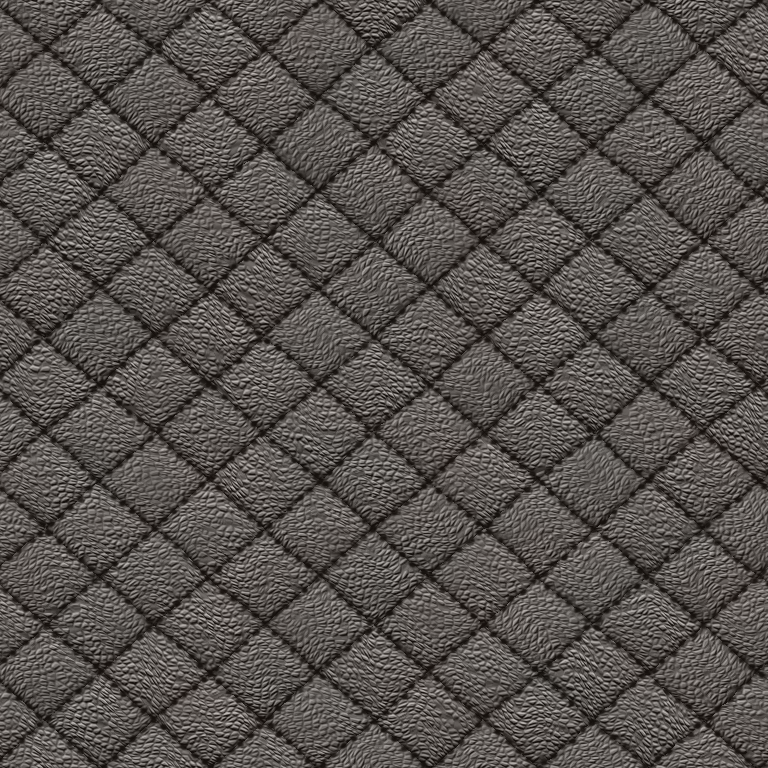
Reproduce this texture procedurally as a Shadertoy shader.

```glsl
// Quilted dark leather: diamond pads, pinched seams, stitch holes and creased grain.

const vec2 REPEATS = vec2(7.0, 8.0);       // diamonds across and down
const vec2 LATTICE_SHIFT = vec2(0.41, 0.49);
const float STITCHES_PER_SIDE = 5.5;
const vec2 GRAIN_SCALE = vec2(100.0, 190.0);
const vec3 WARM_TINT = vec3(0.0, -0.020, -0.034);

vec2 hash2(vec2 p) {
    p = vec2(dot(p, vec2(127.1, 311.7)), dot(p, vec2(269.5, 183.3)));
    return fract(sin(p) * 43758.5);
}

mat2 rotation(float angle) {
    float c = cos(angle), s = sin(angle);
    return mat2(c, s, -s, c);
}

// Distances to the nearest and second nearest scattered points.
vec2 cellular(vec2 p) {
    vec2 cell = floor(p), f = p - cell;
    vec2 nearest = vec2(9.0);
    for (int y = -1; y <= 1; y++) {
        for (int x = -1; x <= 1; x++) {
            vec2 o = vec2(x, y);
            float d = length(o + hash2(cell + o) - f);
            nearest = d < nearest.x ? vec2(d, nearest.x)
                                    : vec2(nearest.x, min(nearest.y, d));
        }
    }
    return nearest;
}

// Smooth large-scale variation, about -1 to 1.
float layeredSines(vec2 p) {
    float sum = 0.0, amplitude = 0.55;
    for (int i = 0; i < 4; i++) {
        sum += amplitude * sin(p.x + 1.7 * sin(p.y)) * cos(p.y + 0.8);
        p = rotation(0.9) * p * 1.8 + 2.3;
        amplitude *= 0.6;
    }
    return sum;
}

// Pebbles separated by creases, with long folds running across them.
float grainHeight(vec2 p) {
    vec2 d = cellular(p);
    float fold = sin(p.y * 2.6 + 1.6 * sin(p.x * 0.7) + sin(p.x * 0.31 + p.y * 0.5));
    return smoothstep(0.0, 0.6, d.y - d.x) + 0.25 * fold;
}

// Light and dark sides of the grain, lit from above; seed varies each pad.
float grainRelief(vec2 uv, vec2 seed) {
    vec2 p = rotation((seed.x - 0.5) * 0.8) * uv;
    p.y += 0.007 * sin(p.x * 42.0 + seed.y * 6.3)
         + 0.003 * sin(p.x * 97.0 + p.y * 60.0);
    p = p * GRAIN_SCALE + seed * 50.0;
    float height = grainHeight(p);
    float slope = height - grainHeight(p + vec2(-0.12, 0.45));
    return slope + 0.35 * (height - 0.5);
}

// Soft hole repeated along a seam; the distance across is signed.
float stitchHole(float along, float across, float line) {
    float s = along * STITCHES_PER_SIDE;
    vec2 jitter = hash2(vec2(floor(s), line)) - 0.5;
    vec2 e = vec2((fract(s) - 0.5 + 0.2 * jitter.x) / STITCHES_PER_SIDE,
                  across + 0.025 * jitter.y);
    float r = length(e / vec2(0.056, 0.050));
    return (0.9 + 0.3 * jitter.x) * (1.0 - smoothstep(0.35, 1.2, r));
}

void mainImage(out vec4 fragColor, in vec2 fragCoord) {
    vec2 uv = fragCoord / iResolution.xy;

    // Diagonal lattice: seams lie on whole numbers of either coordinate.
    vec2 p = uv * REPEATS - LATTICE_SHIFT;
    p += 0.012 * sin(p.yx * vec2(5.1, 4.3) + 2.0 * sin(p * 1.7))
       + 0.006 * sin(p.yx * 23.0 + p * 11.0);
    vec2 lattice = vec2(p.x + p.y, p.x - p.y);
    vec2 pad = floor(lattice), f = lattice - pad;
    vec2 seed = hash2(pad + 17.0);
    vec2 line = round(lattice), across = lattice - line;

    // Pad shading: bright upper shoulders, shaded lower shoulders.
    float upper = min(1.0 - f.x, f.y);
    float lower = min(f.x, 1.0 - f.y);
    float seam = min(upper, lower);
    float tone = 0.375 + 0.015 * (f.x - f.y) + 0.02 * (seed.y - 0.5);
    tone += 0.075 * exp(-upper * 6.0) - 0.085 * exp(-lower * 7.0);

    // Grain fades in worn patches and sinks into the seams.
    float wear = layeredSines(uv * 31.0);
    float strength = 0.19 * (1.0 + 0.3 * wear + 0.3 * (seed.x - 0.5));
    strength *= mix(0.6, 1.0, smoothstep(0.0, 0.10, seam));
    tone += strength * grainRelief(uv, seed) + 0.012 * wear;

    // Groove, fine seam line and needle holes.
    float groove = exp(-pow(seam / 0.060, 2.0));
    float crease = exp(-pow(seam / 0.020, 2.0));
    float hole = max(stitchHole(lattice.y, across.x, line.x),
                     stitchHole(lattice.x, across.y, line.y + 61.0));
    float crossing = exp(-dot(across, across) / 0.005);
    tone -= 0.08 * groove + 0.06 * crease + 0.06 * crossing;
    tone = mix(tone, 0.08, clamp(hole, 0.0, 1.0) * 0.92);

    vec3 leather = vec3(clamp(tone, 0.08, 0.74)) + WARM_TINT;
    leather.r += 0.006 * layeredSines(uv * 19.0 + 4.0);
    fragColor = vec4(clamp(leather, 0.0, 1.0), 1.0);
}
```
